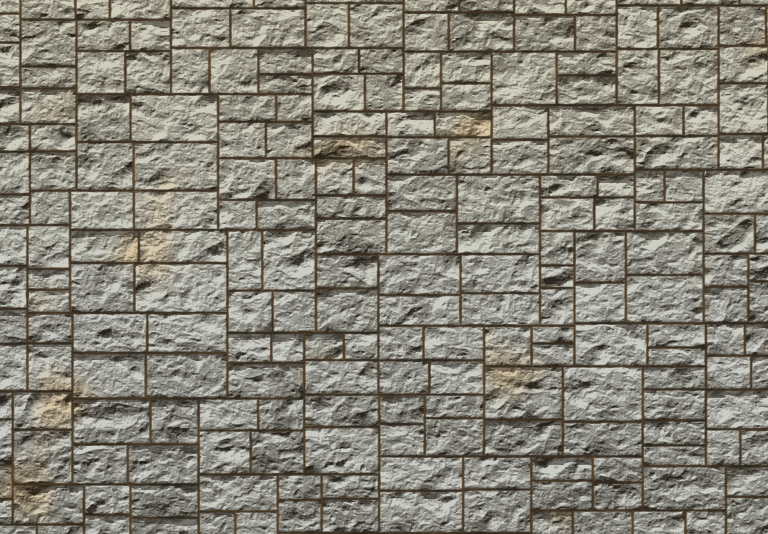
A WebGL 1 fragment shader for this texture:

```glsl
precision highp float;
// Wall of rock-faced ashlar: a pinwheel tiling of rectangles, each split again
// into smaller blocks. A fractured height field of gradient noise is lit from
// the upper left, with short cast shadows, dark joints and a few rusty stains.

uniform vec2 u_resolution;

#define CELL vec2(0.19, 0.135)       // coarse tile, in canvas heights
#define JITTER 0.68                  // irregularity of the tiling
#define JOINT 0.0023                 // half width of a joint
#define ROUGHNESS 0.0105             // depth of the broken faces
#define GRAIN 20.0                   // frequency of the largest facets
#define RELIEF 1.0                   // strength of the slope shading
#define SUN normalize(vec2(-0.5, 1.0))
#define SUN_SLOPE 0.36               // rise of the light rays
#define DARK vec3(0.14, 0.12, 0.09)
#define PALE vec3(0.78, 0.78, 0.74)
#define RUST vec3(0.40, 0.30, 0.18)

vec2 hash2(vec2 p) {
  vec3 q = fract(p.xyx * vec3(0.1031, 0.1030, 0.0973));
  q += dot(q, q.yzx + 33.33);
  return fract((q.xx + q.yz) * q.zy);
}

float corner(vec2 cell, vec2 f, vec2 o) {
  return dot(hash2(cell + o) * 2.0 - 1.0, f - o);
}

float gradientNoise(vec2 p) {
  vec2 i = floor(p), f = p - i;
  vec2 u = f * f * f * (f * (f * 6.0 - 15.0) + 10.0);
  vec2 e = vec2(1.0, 0.0);
  return mix(mix(corner(i, f, e.yy), corner(i, f, e.xy), u.x),
             mix(corner(i, f, e.yx), corner(i, f, e.xx), u.x), u.y);
}

// Broken stone: creased octaves, steep on one side and gentle on the other.
float rockHeight(vec2 p) {
  float height = 0.0, amplitude = ROUGHNESS;
  p *= GRAIN * vec2(0.85, 1.1);
  for (int i = 0; i < 4; i++) {
    float n = gradientNoise(p);
    height += amplitude * (0.6 * n - abs(n));
    p = mat2(0.88, 0.47, -0.47, 0.88) * p * 2.1 + 7.3;
    amplitude *= 0.48;
  }
  return height;
}

vec2 vertex(vec2 id) {
  return (id + JITTER * (hash2(id + 31.0) - 0.5)) * CELL;
}

// Rectangle (left, bottom, right, top) of one tile of the pinwheel lattice.
vec4 tileRect(vec2 id) {
  vec2 a = vertex(id), b = vertex(id + vec2(1.0, 0.0));
  vec2 c = vertex(id + 1.0), d = vertex(id + vec2(0.0, 1.0));
  return mod(id.x + id.y, 2.0) < 0.5 ? vec4(d.x, a.y, b.x, c.y)
                                     : vec4(a.x, b.y, c.x, d.y);
}

// Finds the block around p and gives it an id of its own.
vec4 findBlock(vec2 p, out vec2 id) {
  vec2 base = floor(p / CELL);
  vec4 rect = vec4(base * CELL, (base + 1.0) * CELL);
  id = base;
  for (int j = -1; j <= 1; j++)
    for (int i = -1; i <= 1; i++) {
      vec2 c = base + vec2(float(i), float(j));
      vec4 r = tileRect(c);
      if (all(greaterThanEqual(p, r.xy)) && all(lessThan(p, r.zw))) {
        rect = r;
        id = c;
      }
    }
  for (int k = 0; k < 2; k++) {
    vec2 size = rect.zw - rect.xy, r = hash2(id + 11.0 + 50.0 * float(k));
    vec2 cut = mix(rect.xy, rect.zw, mix(0.38, 0.62, r.x));
    vec2 limit = vec2(0.13, 0.085) * mix(0.8, 1.35, r.y);
    vec2 side = step(cut, p);
    id *= 2.0;
    if (size.x > limit.x && size.x > size.y * mix(1.3, 2.1, r.x)) {
      if (side.x > 0.5) rect.x = cut.x; else rect.z = cut.x;
      id.x += side.x;
    } else if (size.y > limit.y) {
      if (side.y > 0.5) rect.y = cut.y; else rect.w = cut.y;
      id.y += side.y;
    }
  }
  return rect;
}

void main() {
  vec2 p = gl_FragCoord.xy / u_resolution.y;
  float pixel = 1.0 / u_resolution.y;
  vec2 id;
  vec4 rect = findBlock(p, id);
  vec2 seed = hash2(id + 3.0), shift = seed * 9.0;

  // Slope towards the sun, and shadows from facets and the ledge above.
  float height = rockHeight(p + shift);
  float slope = (rockHeight(p + shift + SUN * 0.0028) - height) / 0.0028;
  float ledge = mix(-0.005, 0.005, seed.y), blocked = 0.0;
  for (int i = 1; i <= 5; i++) {
    float reach = float(i) * 0.0036;
    vec2 q = p + SUN * reach;
    float above = q.y > rect.w ? ledge : rockHeight(q + shift);
    blocked = max(blocked, above - height - SUN_SLOPE * reach);
  }
  float shadow = smoothstep(0.0, 0.0016, blocked);

  // Stone tone: block variation, weathering, relief and a dim lower edge.
  float weather = gradientNoise(p * 4.0 + 5.0);
  float tone = 0.73 + 0.16 * (seed.x - 0.5) + 0.14 * weather;
  tone -= RELIEF * slope + 0.08 * smoothstep(0.45, 0.0, p.y);
  tone -= 0.2 * smoothstep(0.009, 0.002, p.y - rect.y);
  tone = clamp(tone, 0.06, 1.04) * mix(1.0, 0.48, shadow);
  vec3 color = mix(DARK, PALE, tone);
  float stain = smoothstep(0.2, 0.5, gradientNoise(p * 5.0 + 17.0) + 0.2 * (seed.y - 0.5));
  color *= mix(vec3(1.0), vec3(1.08, 0.96, 0.8), stain);
  color *= mix(vec3(0.99, 1.0, 1.015), vec3(1.015, 1.0, 0.96), smoothstep(0.3, 1.0, p.y));

  // Joints: nearly black beneath courses, browner mortar in the uprights.
  vec2 gap = min(p - rect.xy, rect.zw - p);
  float ragged = 0.0013 * gradientNoise(p * 75.0);
  float joint = 1.0 - smoothstep(-pixel, pixel, min(gap.x, gap.y) + ragged - JOINT);
  float mortar = 0.3 + 0.5 * gradientNoise(p * 14.0) + 0.25 * step(gap.x, gap.y);
  color = mix(color, mix(DARK, RUST, clamp(mortar, 0.0, 1.0)), joint * 0.95);

  gl_FragColor = vec4(color, 1.0);
}
```
